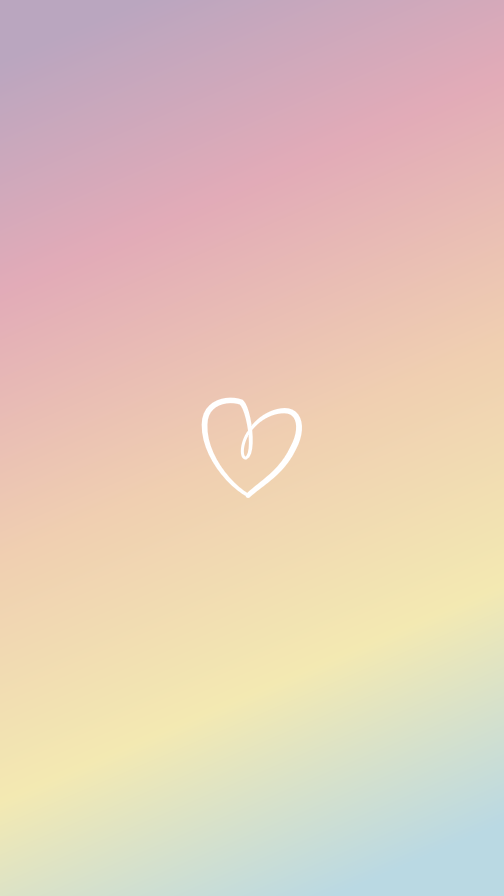
Write a Shadertoy shader that draws this background.

```glsl
#define PURPLE vec3(0.73, 0.65, 0.75)
#define PINK   vec3(0.886, 0.67, 0.72)
#define PEACH  vec3(0.94, 0.81, 0.695)
#define YELLOW vec3(0.953, 0.914, 0.70)
#define BLUE   vec3(0.73, 0.85, 0.89)
#define SLANT 0.43            // sideways tilt of the colour bands
#define HEART_UNITS 1152.0    // heart units per canvas height
#define CURVES 7
#define STEPS 12

// Control points of a chain of cubic curves; neighbours share end points
const vec2 path[22] = vec2[22](
    vec2(-5, -61),
    vec2(-30, -47), vec2(-62, -8), vec2(-61, 30),   // left side
    vec2(-61, 60), vec2(-30, 65), vec2(-14, 59),    // left lobe
    vec2(-4, 52), vec2(5, -8), vec2(-8, -13),       // down into the loop
    vec2(-15, -13), vec2(-14, 8), vec2(-3, 22),     // back out of the loop
    vec2(6, 36), vec2(24, 48), vec2(42, 48),        // right lobe
    vec2(62, 48), vec2(66, 24), vec2(53, 0),        // right side
    vec2(38, -32), vec2(12, -45), vec2(-5, -61));

// Half the stroke width at each joint
const float radius[8] = float[8](2.2, 3.7, 3.5, 1.9, 2.0, 3.4, 4.0, 3.2);

float ramp(float a, float b, float t) {
    return clamp((t - a) / (b - a), 0.0, 1.0);
}

// Colour along the slanted axis, from the top left to the bottom right
vec3 pastel(float t) {
    vec3 c = mix(PURPLE, PINK, ramp(0.07, 0.325, t));
    c = mix(c, PEACH, ramp(0.325, 0.62, t));
    c = mix(c, YELLOW, ramp(0.62, 0.896, t));
    return mix(c, BLUE, ramp(0.896, 1.16, t));
}

vec2 cubic(vec2 a, vec2 b, vec2 c, vec2 d, float t) {
    float s = 1.0 - t;
    return s*s*s*a + 3.0*s*s*t*b + 3.0*s*t*t*c + t*t*t*d;
}

// Distance to a segment whose radius goes from ra to rb
float taperedSegment(vec2 p, vec2 a, vec2 b, float ra, float rb) {
    vec2 ab = b - a;
    float h = clamp(dot(p - a, ab) / dot(ab, ab), 0.0, 1.0);
    return length(p - a - ab * h) - mix(ra, rb, h);
}

float heartStroke(vec2 p) {
    float d = 1e4;
    for (int i = 0; i < CURVES; i++) {
        int k = 3 * i;
        vec2 last = path[k];
        float lastRadius = radius[i];
        for (int j = 1; j <= STEPS; j++) {
            float t = float(j) / float(STEPS);
            vec2 next = cubic(path[k], path[k+1], path[k+2], path[k+3], t);
            float nextRadius = mix(radius[i], radius[i+1], t);
            d = min(d, taperedSegment(p, last, next, lastRadius, nextRadius));
            last = next;
            lastRadius = nextRadius;
        }
    }
    return d;
}

void mainImage(out vec4 fragColor, in vec2 fragCoord) {
    vec2 p = fragCoord / iResolution.y;
    vec3 color = pastel(1.0 - p.y + SLANT * p.x);

    // White hand-drawn heart in the centre
    vec2 centre = 0.5 * iResolution.xy / iResolution.y;
    float pixel = HEART_UNITS / iResolution.y;
    float d = heartStroke((p - centre) * HEART_UNITS);
    color = mix(color, vec3(1.0), clamp(0.5 - d / pixel, 0.0, 1.0));

    fragColor = vec4(color, 1.0);
}
```
